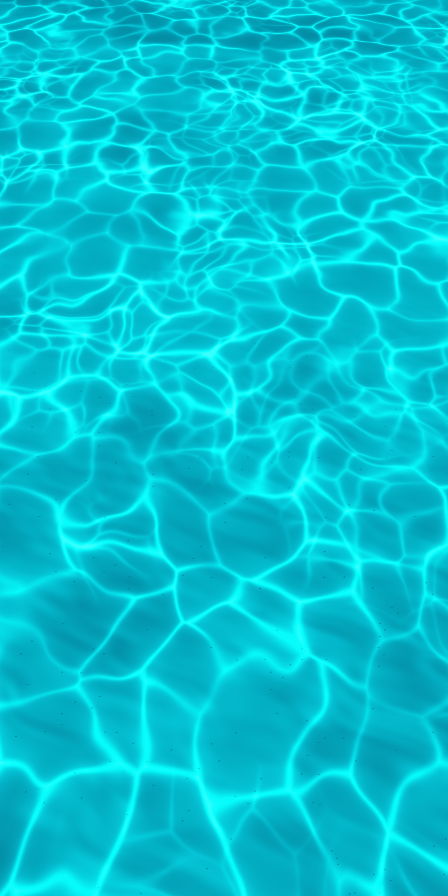
Write a WebGL 1 fragment shader that draws this texture.

```glsl
precision highp float;
uniform vec2 u_resolution;

// Palette, from shaded floor to focused light
const vec3 DEEP = vec3(0.010, 0.555, 0.650);
const vec3 MID = vec3(0.015, 0.770, 0.838);
const vec3 LIGHT = vec3(0.025, 0.985, 0.985);
const vec3 GLINT = vec3(0.220, 1.000, 1.000);

// Perspective, in canvas widths
const float HORIZON = 2.9;
const vec2 CELL_DENSITY = vec2(13.8, 32.0);

// Light network
const float BASE_TONE = 0.17;
const float WARP = 0.75;
const float FINE_WARP = 0.22;
const float LINE_NEAR = 0.085;
const float LINE_FAR = 0.15;
const float FINE_SCALE = 1.55;
const float CLOUD_GAIN = 0.42;
const float RIPPLE_GAIN = 0.26;
const float SURFACE_GAIN = 0.55;
const float SPECK_CHANCE = 0.025;

vec2 hash2(vec2 p) {
    vec3 q = fract(p.xyx * vec3(0.1031, 0.1030, 0.0973));
    q += dot(q, q.yzx + 33.33);
    return fract((q.xx + q.yz) * q.zy);
}

float noise(vec2 p) {
    vec2 i = floor(p);
    vec2 f = fract(p);
    f = f * f * (3.0 - 2.0 * f);
    float low = mix(hash2(i).x, hash2(i + vec2(1.0, 0.0)).x, f.x);
    float high = mix(hash2(i + vec2(0.0, 1.0)).x, hash2(i + 1.0).x, f.x);
    return mix(low, high, f.y);
}

float fbm(vec2 p) {
    float sum = 0.0;
    float gain = 0.55;
    for (int i = 0; i < 3; i++) {
        sum += gain * noise(p);
        p = mat2(1.6, 1.2, -1.2, 1.6) * p + 7.3;
        gain *= 0.5;
    }
    return sum;
}

vec2 warp(vec2 p) {
    vec2 broad = vec2(noise(p * 0.9 + 3.1), noise(p * 0.9 + 41.7)) - 0.5;
    vec2 fine = vec2(noise(p * 2.4 + 17.0), noise(p * 2.4 + 63.0)) - 0.5;
    return p + WARP * broad + FINE_WARP * fine;
}

// Gaps from the nearest cell centre to the second (x) and third (y)
vec2 cellGaps(vec2 p) {
    vec2 cell = floor(p);
    vec3 near = vec3(8.0);
    for (int j = -1; j <= 1; j++) {
        for (int i = -1; i <= 1; i++) {
            vec2 id = cell + vec2(float(i), float(j));
            float d = length(id + 0.08 + 0.84 * hash2(id) - p);
            if (d < near.x) near = vec3(d, near.xy);
            else if (d < near.y) near = vec3(near.x, d, near.y);
            else near.z = min(near.z, d);
        }
    }
    return near.yz - near.x;
}

// Bright filament, wide halo and filled junctions
float caustic(vec2 p, float width) {
    vec2 gap = cellGaps(p);
    float strength = smoothstep(0.15, 0.75, noise(p * 0.85 + 9.0));
    float filament = exp(-gap.x * gap.x / (width * width));
    float halo = exp(-4.5 * gap.x);
    float junction = exp(-7.0 * gap.y);
    return filament * mix(0.16, 0.55, strength)
        + halo * mix(0.22, 0.42, strength) + 0.35 * junction;
}

// Small scattered debris on the floor
float specks(vec2 p) {
    vec2 id = floor(p);
    vec2 rnd = hash2(id + 71.0);
    vec2 d = fract(p) - 0.3 - 0.4 * rnd;
    d.x += d.y * (rnd.y - 0.5);
    float dotShape = 1.0 - smoothstep(0.06, 0.2, length(d * vec2(0.8, 1.2)));
    return dotShape * step(hash2(id + 19.0).y, SPECK_CHANCE);
}

void main() {
    vec2 uv = gl_FragCoord.xy / u_resolution.x;
    float range = max(HORIZON - uv.y, 0.3);
    vec2 floorPos = vec2(uv.x - 0.5, 1.0) * CELL_DENSITY / range;
    float far = smoothstep(0.5, 2.0, uv.y);
    float near = 1.0 - smoothstep(0.6, 1.6, uv.y);

    // Two overlapping light networks
    vec2 bent = warp(floorPos);
    float width = mix(LINE_NEAR, LINE_FAR, far);
    float tone = BASE_TONE + 0.85 * caustic(bent, width);
    float patches = smoothstep(0.35, 0.75, noise(floorPos * 0.6 + 23.0));
    tone += 0.5 * patches * caustic(bent.yx * FINE_SCALE + 31.0, width * 1.2);

    // Broad brightness and slanted sand ripples
    tone += CLOUD_GAIN * (fbm(floorPos * 0.7 + 5.0) - 0.48);
    vec2 slant = vec2(floorPos.x - 0.4 * floorPos.y, floorPos.y + 0.45 * floorPos.x);
    float ripple = noise(slant * vec2(1.6, 6.5) + 1.5 * noise(floorPos * 1.7));
    tone += RIPPLE_GAIN * near * (ripple - 0.5);
    tone += 0.08 * smoothstep(0.9, 1.4, uv.y) - 0.12 * smoothstep(1.65, 2.0, uv.y);

    // Flattened surface reflections in the distance
    float streak = fbm(floorPos * vec2(0.45, 0.8) + 13.0);
    tone += SURFACE_GAIN * smoothstep(1.2, 1.9, uv.y) * (streak - 0.48);
    tone -= 0.4 * near * specks(uv * 75.0);

    vec3 color = mix(DEEP, MID, clamp(tone * 2.0, 0.0, 1.0));
    color = mix(color, LIGHT, clamp(tone * 2.0 - 1.0, 0.0, 1.0));
    color = mix(color, GLINT, smoothstep(1.0, 1.5, tone));
    gl_FragColor = vec4(color, 1.0);
}
```
